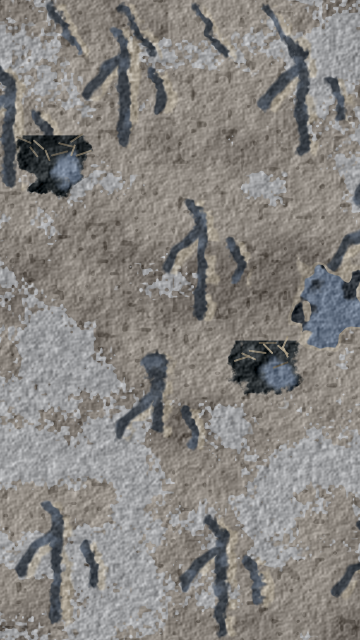
Reproduce this texture procedurally as a WebGL 1 fragment shader.

```glsl
precision highp float;
// Weathered stone slab with carved branching figures, lichen and debris pockets.
uniform vec2 u_resolution;

const vec3 STONE_DARK = vec3(0.44, 0.415, 0.39);
const vec3 STONE_LIGHT = vec3(0.575, 0.55, 0.52);
const vec3 SHADOW = vec3(0.20, 0.225, 0.255);
const vec3 SUNLIT = vec3(0.69, 0.655, 0.59);
const vec3 LICHEN = vec3(0.63, 0.64, 0.655);
const vec3 BLUE_SHADE = vec3(0.40, 0.45, 0.52);
const vec3 SOIL = vec3(0.15, 0.17, 0.18);
const vec3 STRAW = vec3(0.66, 0.61, 0.52);

float hash(vec2 p) {
  vec3 q = fract(p.xyx * 0.1031);
  q += dot(q, q.yzx + 33.33);
  return fract((q.x + q.y) * q.z);
}

vec2 hash2(vec2 p) {
  return vec2(hash(p), hash(p + 71.7));
}

float noise(vec2 p) {
  vec2 i = floor(p), f = fract(p);
  f = f * f * (3.0 - 2.0 * f);
  return mix(mix(hash(i), hash(i + vec2(1, 0)), f.x),
             mix(hash(i + vec2(0, 1)), hash(i + vec2(1, 1)), f.x), f.y);
}

float fbm(vec2 p) {
  float sum = 0.0, amp = 0.533;
  for (int i = 0; i < 4; i++) {
    sum += amp * noise(p);
    p = mat2(1.6, 1.2, -1.2, 1.6) * p + 5.3;
    amp *= 0.5;
  }
  return sum;
}

float segment(vec2 p, vec2 a, vec2 b) {
  vec2 ab = b - a;
  return length(p - a - ab * clamp(dot(p - a, ab) / dot(ab, ab), 0.0, 1.0));
}

// Slope of the grain towards the light on the left.
float relief(vec2 p, float scale) {
  vec2 toLight = vec2(-0.35, 0.2);
  return noise(p * scale - toLight) - noise(p * scale + toLight);
}

// Distance to one carved figure: bent arms with a long stem or a round head.
float figure(vec2 p, float kind) {
  vec2 elbow = vec2(-0.06, -0.02), wrist = vec2(0.105, -0.07);
  float d = min(segment(p, vec2(0.0, 0.025), elbow), segment(p, elbow, vec2(-0.105, -0.085)));
  d = min(d, segment(p, vec2(0.075, -0.015), wrist));
  d = min(d, segment(p, wrist, vec2(0.1, -0.12)));
  float stemEnd = kind < 0.65 ? -0.21 : -0.07;
  d = min(d, segment(p, vec2(0.0, 0.06), vec2(0.0, stemEnd)) - 0.002);
  float head = kind < 0.65 ? segment(p, vec2(0.0, 0.06), vec2(-0.03, 0.1))
                           : length(p - vec2(-0.005, 0.105)) - 0.026;
  return min(d, head) - 0.012;
}

float carving(vec2 p) {
  vec2 cell = vec2(0.4, 0.44);
  float d = 1.0;
  for (int j = -1; j <= 1; j++) {
    for (int i = -1; i <= 1; i++) {
      float row = floor(p.y / cell.y) + float(j);
      float stagger = 0.5 * mod(row, 2.0);
      vec2 id = vec2(floor(p.x / cell.x - stagger) + float(i), row);
      vec2 centre = (id + 0.5 + vec2(stagger, 0.0) + 0.3 * (hash2(id + 9.0) - 0.5)) * cell;
      if (hash(id + 23.0) < 0.88) d = min(d, figure(p - centre, hash(id + 41.0)));
    }
  }
  // Slanting gouges along the top edge.
  for (int k = 0; k < 4; k++) {
    vec2 start = vec2(0.14 + 0.2 * float(k), 1.76);
    d = min(d, segment(p, start, start + vec2(0.08, -0.13)) - 0.008);
  }
  return d;
}

// Soil pocket with a straight upper edge, blue shade and dry stalks.
vec3 debris(vec3 col, vec2 p, float px) {
  vec2 cell = vec2(0.47, 0.52), id = floor(p / cell);
  if (hash(id + 57.0) < 0.45) return col;
  vec2 q = p - (id + 0.5 + 0.4 * (hash2(id + 3.0) - 0.5)) * cell;
  float rough = fbm(p * 28.0) - 0.5;
  float pocket = 1.0 - smoothstep(0.88, 1.02, length(q / vec2(0.1, 0.11)) + 0.8 * rough);
  pocket *= 1.0 - smoothstep(0.05 - px, 0.05 + px, q.y);
  float blue = 1.0 - smoothstep(0.03, 0.055, length(q - vec2(0.035, -0.045)) + 0.05 * rough);
  vec3 fill = mix(SOIL + 0.35 * rough, BLUE_SHADE + 0.3 * rough, blue);
  col = mix(col, fill, pocket);
  for (int k = 0; k < 9; k++) {
    vec2 seed = id * 13.0 + float(k) * 3.7;
    vec2 a = (hash2(seed) - 0.5) * vec2(0.14, 0.06) + vec2(0.0, 0.015);
    float angle = 6.283 * hash(seed + 5.0);
    vec2 b = a + 0.045 * vec2(cos(angle), 0.6 * sin(angle));
    float stalk = 1.0 - smoothstep(0.0012, 0.0015 + px, segment(q, a, b));
    col = mix(col, STRAW * (0.6 + 0.5 * hash(seed + 8.0)), stalk * 0.85);
  }
  return col;
}

void main() {
  float px = 1.0 / u_resolution.x;
  vec2 p = gl_FragCoord.xy * px;
  float grain = 0.13 * relief(p, 150.0) + 0.12 * relief(p, 75.0) + 0.07 * relief(p, 32.0);
  float speck = noise(p * 110.0 + 17.0) - 0.5;

  // Bare stone with pits.
  vec3 col = mix(STONE_DARK, STONE_LIGHT, smoothstep(0.25, 0.7, fbm(p * 5.0)));
  col -= 0.13 * smoothstep(0.76, 0.92, noise(p * 58.0));

  // Crusty lichen.
  float growth = fbm(p * 8.0 + 2.0) + 0.7 * (fbm(p * 2.3 + 11.0) - 0.5) + 0.22 * speck;
  col = mix(col, LICHEN + 0.16 * speck, 0.85 * smoothstep(0.61, 0.67, growth));

  // Carved grooves: shaded left wall, sunlit right wall.
  vec2 wobble = vec2(noise(p * 28.0), noise(p * 28.0 + 40.0)) - 0.5;
  vec2 w = p + 0.018 * wobble + 0.008 * speck;
  float shade = 1.0 - smoothstep(-0.004, 0.003 + px, carving(w));
  float lit = 1.0 - smoothstep(-0.006, 0.004 + px, carving(w - vec2(0.026, -0.005)));
  col = mix(col, SUNLIT + 0.2 * speck, 0.75 * lit * smoothstep(0.2, 0.45, noise(p * 40.0)));
  vec3 shadeColor = mix(SHADOW, BLUE_SHADE, 0.6 * smoothstep(0.5, 0.75, fbm(p * 22.0)));
  col = mix(col, shadeColor + 0.1 * speck, 0.93 * shade);

  // Broken hollow at the right edge.
  vec2 h = abs(p - vec2(0.93, 0.94) + 0.05 * wobble) - vec2(0.09, 0.1);
  float hollow = max(h.x, h.y) + 0.08 * (fbm(p * 12.0) - 0.5);
  vec3 inside = mix(SHADOW * 0.85, BLUE_SHADE, smoothstep(0.47, 0.58, fbm(p * 11.0 + 6.0)));
  col = mix(col, SUNLIT, 0.5 * (1.0 - smoothstep(0.004, 0.012, abs(hollow - 0.006))));
  col = mix(col, inside + 0.1 * speck, 1.0 - smoothstep(-0.004, px, hollow));

  col = debris(col, p, px);
  gl_FragColor = vec4(clamp(col + grain * (1.0 - 0.5 * shade), 0.0, 1.0), 1.0);
}
```
